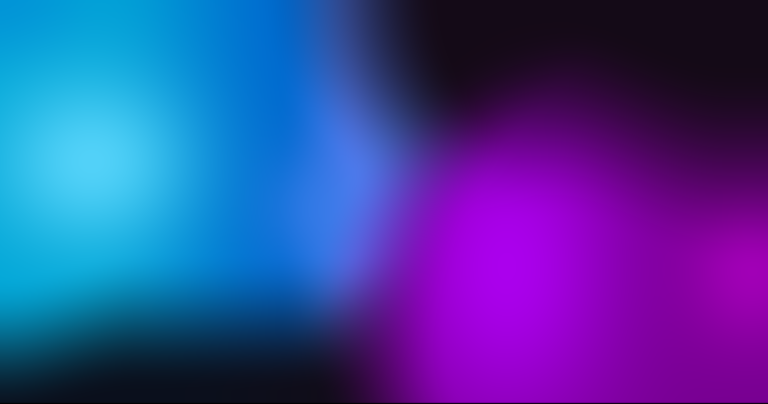
This background is drawn by a WebGL 2 fragment shader. Its source:

```glsl
#version 300 es
precision highp float;
// Soft blurred lights: cyan and blue on the left, violet and magenta on the right, over near-black.

uniform vec2 u_resolution;
out vec4 outColor;

// Gaussian falloff around a centre, with a separate radius on each axis.
float glow(vec2 p, vec2 centre, vec2 radius) {
    vec2 d = (p - centre) / radius;
    return exp(-dot(d, d));
}

// Blue light: teal at the left, deep blue inward, periwinkle at its right edge.
vec3 blueLight(vec2 p) {
    vec3 teal = vec3(0.0, 0.65, 0.84);
    vec3 deepBlue = vec3(0.0, 0.41, 0.81);
    vec3 periwinkle = vec3(0.32, 0.47, 0.92);
    vec3 color = mix(teal, deepBlue, smoothstep(0.1, 0.4, p.x));
    color = mix(color, periwinkle, smoothstep(0.36, 0.47, p.x));
    color = mix(color, vec3(0.24, 0.5, 0.93), 0.6 * glow(p, vec2(0.41, 0.48), vec2(0.07, 0.15)));
    color.g -= 0.07 * smoothstep(0.75, 1.0, p.y) * (1.0 - smoothstep(0.0, 0.2, p.x));
    return mix(color, vec3(0.34, 0.83, 0.98), 0.95 * glow(p, vec2(0.12, 0.6), vec2(0.125, 0.21)));
}

// The right edge bulges at mid height; the lower edge fades to dark.
float blueMask(vec2 p) {
    float edge = 0.44 + 0.14 * exp(-pow((p.y - 0.47) / 0.28, 2.0));
    float side = 1.0 - smoothstep(edge - 0.11, edge + 0.13, p.x);
    float lift = 0.06 * (1.0 - smoothstep(0.0, 0.18, p.x));
    return side * smoothstep(0.03, 0.38, p.y + lift);
}

// Magenta light: a bright violet core and a second glow at the right border.
vec3 magentaLight(vec2 p) {
    vec3 color = vec3(0.46, 0.0, 0.56);
    color = mix(color, vec3(0.67, 0.0, 0.93), glow(p, vec2(0.66, 0.34), vec2(0.15, 0.42)));
    return mix(color, vec3(0.66, 0.0, 0.74), 0.85 * glow(p, vec2(0.98, 0.33), vec2(0.09, 0.19)));
}

// The left edge curves with height; the top edge sinks towards the right.
float magentaMask(vec2 p) {
    float edge = 0.485 + 0.45 * (p.y - 0.2) * (p.y - 0.2);
    float side = smoothstep(edge - 0.09, edge + 0.1, p.x);
    float sink = 0.12 * smoothstep(0.72, 0.95, p.x);
    return side * (1.0 - smoothstep(0.45, 0.96, p.y + sink));
}

void main() {
    vec2 p = gl_FragCoord.xy / u_resolution;

    // Dark ground, slightly cooler on the left.
    vec3 color = mix(vec3(0.04, 0.06, 0.11), vec3(0.08, 0.04, 0.09), smoothstep(0.2, 0.6, p.x));

    // Lights, back to front.
    color = mix(color, blueLight(p), blueMask(p));
    color = mix(color, magentaLight(p), magentaMask(p));

    // Thin dark rim along the bottom.
    color *= smoothstep(0.0, 0.005, p.y);

    outColor = vec4(color, 1.0);
}
```
